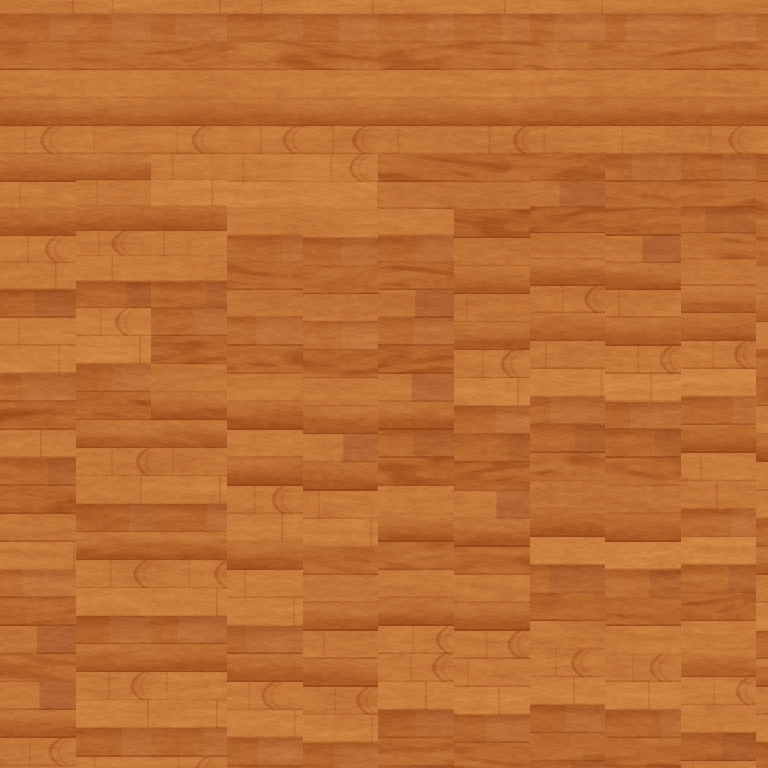
Reproduce this texture procedurally as a three.js fragment shader.

```glsl
// Parquet floor of warm brown wooden strips, cut into ten offset columns
varying vec2 vUv;

const float COLUMN_WIDTH = 0.0985;
const float ROW_COUNT = 27.4;
const float TOP_ROWS = 6.0;
const vec3 DARK_WOOD = vec3(0.60, 0.28, 0.09);
const vec3 LIGHT_WOOD = vec3(0.86, 0.57, 0.295);
const vec3 ROSE_TINT = vec3(-0.012, -0.002, 0.028);

float hash(vec2 p) {
  return fract(sin(dot(p, vec2(127.1, 311.7))) * 43758.5453);
}

float noise(vec2 p) {
  vec2 i = floor(p);
  vec2 f = fract(p);
  f = f * f * (3.0 - 2.0 * f);
  float low = mix(hash(i), hash(i + vec2(1.0, 0.0)), f.x);
  float high = mix(hash(i + vec2(0.0, 1.0)), hash(i + vec2(1.0, 1.0)), f.x);
  return mix(low, high, f.y);
}

float stroke(float d, float width) {
  return 1.0 - smoothstep(width * 0.4, width, abs(d));
}

// Long fibres, bent slightly along the strip
float grain(vec2 p, float seed) {
  p.y += 0.15 * noise(vec2(p.x * 2.0, seed * 20.0));
  float coarse = noise(vec2(p.x * 1.3 + seed * 70.0, p.y * 4.0));
  float fine = noise(vec2(p.x * 4.0 + seed * 30.0, p.y * 11.0));
  return 0.55 * coarse + 0.45 * fine - 0.5;
}

// A thin curved growth line with faint figure inside it
float growthArc(vec2 p, float tip) {
  vec2 d = vec2((p.x - tip) * 2.7, p.y - 0.5);
  float edge = d.x - 1.5 * d.y * d.y;
  float inside = smoothstep(0.0, 0.06, edge) * smoothstep(0.7, 0.2, edge);
  return 0.26 * stroke(edge, 0.07) + inside * (0.10 + 0.07 * sin(edge * 24.0));
}

// Tone in x, rose tint in y; cell.x spans a column, run.x a whole run
vec2 strip(vec2 cell, vec2 run, float span, float kind, float seed, float vary) {
  float fibre = grain(run, seed);
  float tone = 0.62 + 0.26 * fibre;
  float rose = 0.0;
  if (kind < 0.5) {
    // pale, with an occasional fine joint
    tone += 0.10 - 0.18 * stroke(cell.x - vary, 0.018) * step(0.45, vary);
  } else if (kind < 1.5) {
    // two blocks of close tone, shaded along the top
    float joint = mix(0.25, 0.75, vary);
    float end = smoothstep(joint - 0.012, joint + 0.012, cell.x);
    tone = 0.44 + 0.09 * end * (step(0.4, seed) * 2.0 - 1.0) + 0.26 * fibre;
    tone -= 0.20 * smoothstep(0.45, 0.0, cell.y);
    rose = 0.6 * end;
  } else if (kind < 2.5) {
    // deep flame figure
    float bend = cell.y * 5.0 + sin(run.x * 2.0 + seed * 9.0);
    float flame = noise(vec2(run.x * 2.2 + seed * 50.0, bend));
    tone = 0.46 + 0.28 * fibre - 0.24 * smoothstep(0.5, 0.95, flame);
  } else if (kind < 3.5) {
    // one long plank with a reddish block closing the run
    float joint = span - mix(0.3, 0.65, seed);
    float block = smoothstep(joint - 0.012, joint + 0.012, run.x) * step(0.35, seed);
    tone -= 0.21 * block;
    rose = block;
  } else if (kind < 4.5) {
    // fades to a dark lower edge
    tone = mix(0.60, 0.22, smoothstep(0.1, 1.0, cell.y)) + 0.26 * fibre;
  } else {
    // pale blocks, some closed by a growth line
    float joint = mix(0.15, 0.5, vary);
    tone += 0.03 - 0.12 * stroke(cell.x - joint, 0.02);
    tone -= growthArc(cell, mix(0.2, 0.85, vary)) * step(0.4, vary);
  }
  return vec2(tone, rose);
}

void main() {
  // Columns slip vertically, more so below the first courses
  float down = 1.0 - vUv.y;
  float column = floor(vUv.x / COLUMN_WIDTH);
  float slip = floor(hash(vec2(column, 4.0)) * 4.0) * 0.17;
  float course = down * ROW_COUNT + 0.5;
  course += slip * smoothstep(0.18, 0.42, down);
  float row = floor(course);
  vec2 cell = vec2(fract(vUv.x / COLUMN_WIDTH), fract(course));

  // Neighbouring columns share a run; lower bands start at random kinds
  float band = floor(row / 4.0);
  float lower = step(TOP_ROWS, row);
  float span = mix(12.0, 2.0 + floor(hash(vec2(band, 8.0)) * 3.0), lower);
  float place = column + floor(hash(vec2(band, 2.0)) * 4.0) * lower;
  float group = floor(place / span);
  vec2 run = vec2(mod(place, span) + cell.x, cell.y);
  float start = floor(hash(vec2(group, band + 17.0)) * 6.0) * lower;
  float kind = mod(row + start, 6.0);
  float seed = hash(vec2(group, row + 31.0));
  float vary = hash(vec2(column, row + 12.0));
  vec2 wood = strip(cell, run, span, kind, seed, vary);

  // Uneven dark seams and slight differences between runs and columns
  float tone = wood.x;
  float seam = mix(0.08, 0.34, hash(vec2(group + 3.0, row)));
  tone -= seam * smoothstep(0.92, 0.97, cell.y);
  tone -= 0.05 * smoothstep(0.06, 0.0, cell.y);
  tone += 0.12 * (hash(vec2(group + 9.0, row + 50.0)) - 0.5);
  tone += 0.05 * (hash(vec2(column, row + 70.0)) - 0.5);

  // Fine diagonal weave and pores
  tone += 0.055 * sin((vUv.x + vUv.y) * 800.0) * sin((vUv.x - vUv.y) * 500.0);
  tone += 0.13 * (noise(vUv * vec2(130.0, 300.0)) - 0.5);
  vec3 colour = mix(DARK_WOOD, LIGHT_WOOD, clamp(tone, 0.0, 1.0));
  gl_FragColor = vec4(colour + ROSE_TINT * wood.y, 1.0);
}
```
